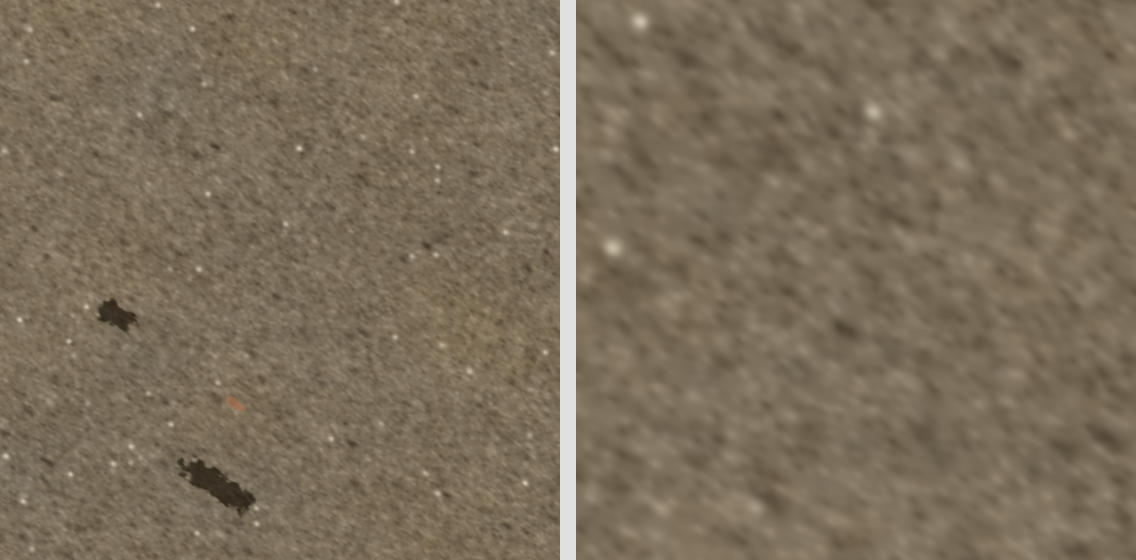
Left: the whole. Right: its middle third, enlarged.
A WebGL 1 fragment shader for this texture:

```glsl
precision highp float;
// Worn, slightly blurred stony ground: soft grains stretched along one diagonal,
// with sparse dark pits, pale mineral flecks, two dark blots and a rusty chip.
// Grains are signed cellular bumps summed at several scales in a rotated frame.

uniform vec2 u_resolution;

#define GRAIN_ANGLE 0.58
#define MAIN_FREQ vec2(62.0, 102.0)
#define FINE_FREQ vec2(115.0, 185.0)
#define BROAD_FREQ vec2(9.0, 13.0)
#define MAIN_CONTRAST 0.066
#define FINE_CONTRAST 0.058
#define BROAD_CONTRAST 0.020
#define PIT_DENSITY 0.17
#define FLECK_DENSITY 0.15
#define GROUND_COLOR vec3(0.480, 0.428, 0.347)
#define BLOT_COLOR vec3(0.215, 0.180, 0.130)
#define FLECK_COLOR vec3(0.86, 0.82, 0.73)

vec3 hash3(vec2 cell) {
  vec3 q = fract(cell.xyx * vec3(0.1031, 0.1030, 0.0973));
  q += dot(q, q.yxz + 33.33);
  return fract((q.xxy + q.yzz) * q.zyx);
}

// Signed cellular noise: each cell adds one light or dark Gaussian bump.
float grains(vec2 p) {
  vec2 cell = floor(p);
  float sum = 0.0;
  for (int j = -1; j <= 1; j++) {
    for (int i = -1; i <= 1; i++) {
      vec2 id = cell + vec2(float(i), float(j));
      vec3 h = hash3(id);
      vec2 d = p - id - h.xy;
      sum += (2.0 * h.z - 1.0) * exp(-4.0 * dot(d, d));
    }
  }
  return sum;
}

// Sparse soft spots of random strength; only a share of the cells holds one.
float specks(vec2 p, float density, float radius) {
  vec2 cell = floor(p);
  float strongest = 0.0;
  for (int j = -1; j <= 1; j++) {
    for (int i = -1; i <= 1; i++) {
      vec2 id = cell + vec2(float(i), float(j));
      vec3 h = hash3(id);
      vec2 d = (p - id - h.xy) / radius;
      float strength = max(1.0 - h.z / density, 0.0);
      strongest = max(strongest, strength * exp(-dot(d, d)));
    }
  }
  return strongest;
}

// Soft boxy oval with a ragged edge, aligned with the grain.
float blot(vec2 offset, vec2 radii, float ragged) {
  vec2 q = offset / radii;
  q *= q;
  float dist = sqrt(length(q)) - 1.0 + ragged;
  return 1.0 - smoothstep(-0.22, 0.24, dist);
}

void main() {
  vec2 uv = gl_FragCoord.xy / u_resolution.y;
  float c = cos(GRAIN_ANGLE), s = sin(GRAIN_ANGLE);
  mat2 toGrain = mat2(c, s, -s, c);
  vec2 p = toGrain * uv;

  // Layered grain and a faint broad change of warmth
  float mainGrain = grains(p * MAIN_FREQ + 17.0);
  float fineGrain = grains(p * FINE_FREQ + 71.0);
  float mottle = grains(p * BROAD_FREQ + 5.0);
  float warmth = grains(uv * 5.0 + 43.0) + 0.5 * grains(p * vec2(40.0, 60.0) + 9.0);
  float light = MAIN_CONTRAST * mainGrain + FINE_CONTRAST * fineGrain
              + BROAD_CONTRAST * mottle;
  vec3 color = GROUND_COLOR + light * vec3(1.0, 0.98, 0.94);
  color += warmth * vec3(0.010, 0.001, -0.010);

  // Dark elongated pits, then pale flecks
  float pit = specks(p * vec2(19.0, 38.0) + 31.0, PIT_DENSITY, 0.21);
  color -= pit * vec3(0.17, 0.165, 0.15);
  float fleck = specks(p * vec2(21.0, 25.0) + 83.0, FLECK_DENSITY, 0.12);
  color = mix(color, FLECK_COLOR, 0.95 * fleck);

  // Rusty chip and the two dark blots
  float ragged = 0.28 * mainGrain + 0.16 * fineGrain;
  float chip = blot(toGrain * (uv - vec2(0.420, 0.277)), vec2(0.019, 0.008), ragged);
  color = mix(color, vec3(0.70, 0.46, 0.32), 0.6 * chip);
  float dark = max(
    blot(toGrain * (uv - vec2(0.208, 0.436)), vec2(0.032, 0.017), ragged),
    blot(toGrain * (uv - vec2(0.388, 0.134)), vec2(0.064, 0.021), ragged));
  color = mix(color, BLOT_COLOR + 0.4 * light, 0.95 * dark);

  gl_FragColor = vec4(color, 1.0);
}
```
